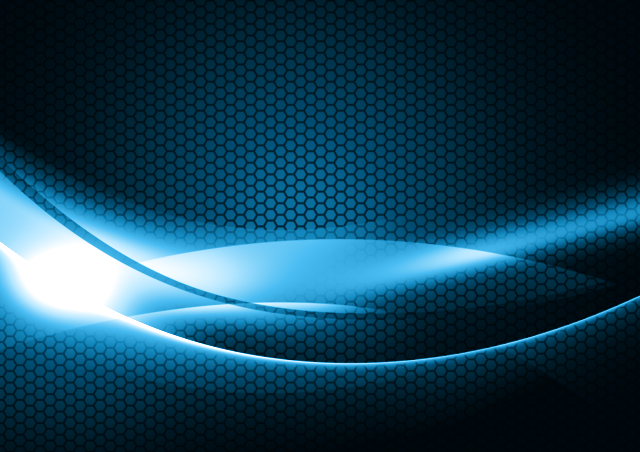
This background is drawn by a Shadertoy shader. Its source:

```glsl
// Glowing blue waves sweeping over a dark honeycomb panel.
// Curved edges bound soft layers of light; their summed brightness
// is engraved with hexagons and then coloured by one blue ramp.

#define HEX_PITCH 0.0256
#define HEX_LINE 0.075
#define PANEL_LIGHT 0.52
#define BEAM_LIGHT 0.85
#define RIBBON_LIGHT 0.62
#define LENS_LIGHT 0.21
#define RIM_LIGHT 0.62
#define SOURCE vec2(0.09, 0.37)

// Wave edges: height as a function of x
float panelEdge(float x) {
    float d = x - 0.443, r = max(d, 0.0);
    return 0.491 + 1.06 * d * d / (1.0 + 5.5 * r * r);
}

float rimArc(float x) {
    float d = x - 0.547, l = min(d, 0.0);
    return 0.197 + 0.73 * d * d - 0.3 * l * l * l;
}

float bandArc(float x) {
    float d = x - 0.58, l = min(d, 0.0);
    return 0.293 + 0.53 * d * d - 0.77 * l * l * l;
}

float lensArc(float x) {
    float d = x - 0.53;
    return 0.471 - 0.53 * d * d;
}

float innerArc(float x) {
    float d = x - 0.44, r = max(d, 0.0);
    return 0.331 - 0.55 * d * d - 0.9 * r * r * r;
}

float lowerArc(float x) {
    float d = x - 0.42;
    return 0.13 + 0.8 * d * d;
}

// Helpers
float bell(float v) { return exp(-v * v); }

float span(float from, float to, float x) {
    return smoothstep(from, from + 0.2, x) * (1.0 - smoothstep(to - 0.2, to, x));
}

// Distance to the border of a flat-topped hexagon of height one
float hexBorder(vec2 p) {
    vec2 cell = vec2(sqrt(3.0), 1.0);
    vec2 a = mod(p, cell) - 0.5 * cell;
    vec2 b = mod(p - 0.5 * cell, cell) - 0.5 * cell;
    vec2 g = abs(dot(a, a) < dot(b, b) ? a : b);
    return 0.5 - max(g.y, dot(g, vec2(0.866, 0.5)));
}

vec3 blueRamp(float t) {
    vec3 c = mix(vec3(0.0, 0.03, 0.05), vec3(0.0, 0.18, 0.26), clamp(t / 0.2, 0.0, 1.0));
    c = mix(c, vec3(0.0, 0.31, 0.46), clamp((t - 0.2) / 0.2, 0.0, 1.0));
    c = mix(c, vec3(0.07, 0.53, 0.74), clamp((t - 0.4) / 0.2, 0.0, 1.0));
    c = mix(c, vec3(0.29, 0.74, 0.95), clamp((t - 0.6) / 0.2, 0.0, 1.0));
    c = mix(c, vec3(0.70, 0.90, 1.0), clamp((t - 0.8) / 0.14, 0.0, 1.0));
    return mix(c, vec3(1.0), clamp((t - 0.94) / 0.14, 0.0, 1.0));
}

void mainImage(out vec4 fragColor, in vec2 fragCoord) {
    vec2 uv = fragCoord / iResolution.xy;
    float x = uv.x, y = uv.y, aa = 1.0 / iResolution.y;

    // Signed heights relative to the edges
    float underPanel = panelEdge(x) - y;
    float overRim = y - rimArc(x);
    float overBand = y - bandArc(x);
    float underLens = lensArc(x) - y;
    float underInner = innerArc(x) - y;
    float aboveRim = smoothstep(-aa, aa, overRim);
    float aboveBand = smoothstep(-aa, aa, overBand);

    // Panel glow, stepping up slightly below its edge
    float light = PANEL_LIGHT * bell((x - 0.47) / 0.28)
                * bell((y - 0.5) / (y > 0.5 ? 0.42 : 0.22));
    light += 0.06 * smoothstep(-aa, aa, underPanel) * aboveRim * span(0.0, 0.7, x);

    // Broad beam from the left and ribbon from the right
    float beam = smoothstep(-0.03, 0.14, underPanel) * (1.0 - smoothstep(0.1, 0.65, x));
    beam *= mix(1.0, smoothstep(0.0, 0.12, overRim), smoothstep(0.15, 0.4, x));
    float offset = y - 0.53 + 0.36 * (1.0 - x);
    float ribbon = bell(offset / (offset > 0.0 ? 0.055 : 0.043)) * smoothstep(0.4, 0.8, x);
    light += aboveRim * (BEAM_LIGHT * beam + RIBBON_LIGHT * ribbon * aboveBand);

    // Translucent lenses
    light += LENS_LIGHT * smoothstep(-aa, aa, underLens) * exp(-max(underLens, 0.0) / 0.12)
           * aboveBand * span(0.15, 1.05, x);
    light += 0.3 * smoothstep(-aa, aa, underInner) * exp(-max(underInner, 0.0) / 0.045)
           * aboveRim * span(0.12, 0.68, x);
    light -= 0.05 * smoothstep(-aa, aa, underInner) * (1.0 - aboveRim);

    // Dark band following the wave
    float bandWidth = mix(0.03, 0.013, smoothstep(0.0, 0.35, x));
    float band = aboveBand * (1.0 - smoothstep(bandWidth - aa, bandWidth + aa, overBand));
    light *= 1.0 - band * mix(0.28, 0.42, x);

    // Rim and the light spilling below it
    float depth = max(-overRim, 0.0), sourceRange = length(uv - SOURCE);
    float spill = mix(0.5, 0.38, x) * exp(-depth / mix(0.09, 0.04, smoothstep(0.5, 1.0, x)));
    spill += 0.55 * bell(sourceRange / 0.3);
    spill *= 1.0 - 0.25 * smoothstep(-aa, aa, lowerArc(x) - y) * span(0.12, 0.75, x);
    light += (1.0 - aboveRim) * (spill + RIM_LIGHT * exp(-depth / 0.007));
    light += 0.35 * bell(sourceRange / 0.08);

    // Honeycomb engraving, washed out by bright layers
    float border = hexBorder(fragCoord / (iResolution.y * HEX_PITCH));
    float hexAa = aa / HEX_PITCH;
    float engraving = 1.0 - smoothstep(HEX_LINE - hexAa, HEX_LINE + hexAa, border);
    float wash = smoothstep(0.2, 0.8, light) * smoothstep(-aa, aa, underPanel);
    light *= 1.0 - 0.55 * engraving * (1.0 - wash);
    vec3 color = blueRamp(light) * (1.0 - 0.35 * engraving * (1.0 - wash));

    fragColor = vec4(color, 1.0);
}
```
